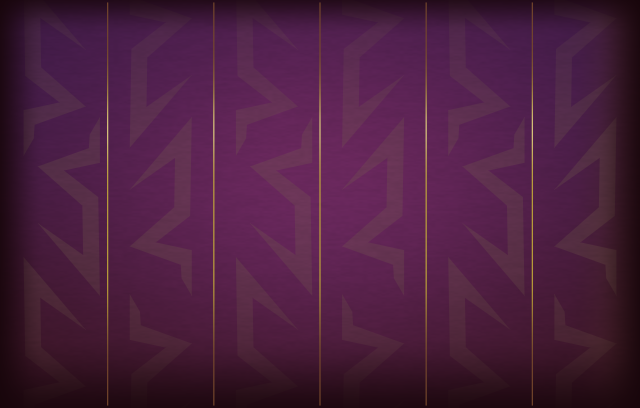
Give the GLSL for this background, as a Shadertoy shader.

```glsl
const float PITCH = 0.2602; // column width, in canvas heights

float hash(vec2 p) {
    vec3 h = fract(vec3(p.xyx) * 0.1031);
    h += dot(h, h.yzx + 33.33);
    return fract((h.x + h.y) * h.z);
}

float noise(vec2 p) {
    vec2 i = floor(p), f = fract(p);
    f = f * f * (3.0 - 2.0 * f);
    return mix(mix(hash(i), hash(i + vec2(1, 0)), f.x),
               mix(hash(i + vec2(0, 1)), hash(i + vec2(1, 1)), f.x), f.y);
}

// Signed distance to the jagged zigzag ribbon
float zigzag(vec2 p) {
    const vec2 v[11] = vec2[11](
        vec2(0.076, 0.219), vec2(-0.076, 0.041), vec2(0.035, 0.119),
        vec2(0.033, -0.002), vec2(-0.076, -0.098), vec2(0.049, -0.143),
        vec2(0.051, -0.176), vec2(0.076, -0.219), vec2(0.076, -0.107),
        vec2(-0.012, -0.088), vec2(0.072, -0.023));
    float d = 1e5, side = 1.0;
    for (int i = 0, j = 10; i < 11; j = i, i++) {
        vec2 e = v[j] - v[i], w = p - v[i];
        vec2 b = w - e * clamp(dot(w, e) / dot(e, e), 0.0, 1.0);
        d = min(d, dot(b, b));
        bvec3 c = bvec3(p.y >= v[i].y, p.y < v[j].y, e.x * w.y > e.y * w.x);
        if (all(c) || all(not(c))) side = -side;
    }
    return side * sqrt(d);
}

// Three ribbons per column, each turned half round from its neighbour
float ribbons(vec2 p) {
    float column = floor(p.x / PITCH);
    bool odd = mod(column, 2.0) > 0.5;
    float d = 1e5;
    for (int k = -1; k <= 1; k++) {
        float row = float(k);
        float rise = odd ? 0.343 : (k < 0 ? 0.434 : 0.363);
        vec2 q = p - vec2((column + 0.5) * PITCH, row * rise - 0.006);
        if (odd && k == 0) q.x -= 0.035;
        if (odd) q.y = -q.y;
        if (k != 0) q = -q;
        d = min(d, zigzag(q));
    }
    return d;
}

void mainImage(out vec4 fragColor, in vec2 fragCoord) {
    float px = 1.0 / iResolution.y;
    vec2 p = (fragCoord - 0.5 * iResolution.xy) * px;
    float halfWidth = 0.5 * iResolution.x * px;

    // Purple glow over a violet to wine gradient
    vec3 color = mix(vec3(0.21, 0.075, 0.13), vec3(0.22, 0.095, 0.26),
                     smoothstep(-0.4, 0.35, p.y));
    vec2 g = (p - vec2(0.0, 0.06)) * vec2(1.5, 2.2);
    color = mix(color, vec3(0.41, 0.155, 0.36), exp(-dot(g, g)));
    color = mix(color, vec3(0.27, 0.14, 0.14), 0.6 * smoothstep(0.6, 0.78, p.x));

    // Faint tan ribbons
    float ribbon = clamp(0.5 - ribbons(p) / px, 0.0, 1.0);
    float strength = mix(0.13, 0.23, 1.0 - smoothstep(0.1, 0.45, abs(p.y)));
    color = mix(color, vec3(0.46, 0.40, 0.29), ribbon * strength);

    // Brushed grain
    float grain = noise(p * vec2(30.0, 150.0)) + noise(p * vec2(90.0, 260.0));
    color *= 1.0 + 0.04 * (grain - 1.0);

    // Dark soft border, deepest at the bottom
    float edge = smoothstep(-0.03, 0.11, halfWidth - abs(p.x))
               * smoothstep(-0.04, 0.09, 0.5 - p.y)
               * smoothstep(-0.06, 0.18, 0.5 + p.y);
    color = mix(vec3(0.09, 0.02, 0.04), color, edge);

    // Gold dividers with a pale glint above the middle
    float x = abs(p.x - round(p.x / PITCH) * PITCH);
    float line = clamp((0.0014 - x) / px + 0.5, 0.0, 1.0)
               * step(abs(p.x), 2.5 * PITCH)
               * clamp((0.494 - abs(p.y)) / px + 0.5, 0.0, 1.0);
    vec3 gold = mix(vec3(0.46, 0.28, 0.17), vec3(0.76, 0.66, 0.22),
                    1.0 - smoothstep(0.17, 0.4, abs(p.y)));
    gold = mix(gold, vec3(0.95, 0.9, 0.62), 0.7 * exp(-pow((p.y - 0.18) * 14.0, 2.0)));
    color = mix(color, gold, line);

    fragColor = vec4(color, 1.0);
}
```
